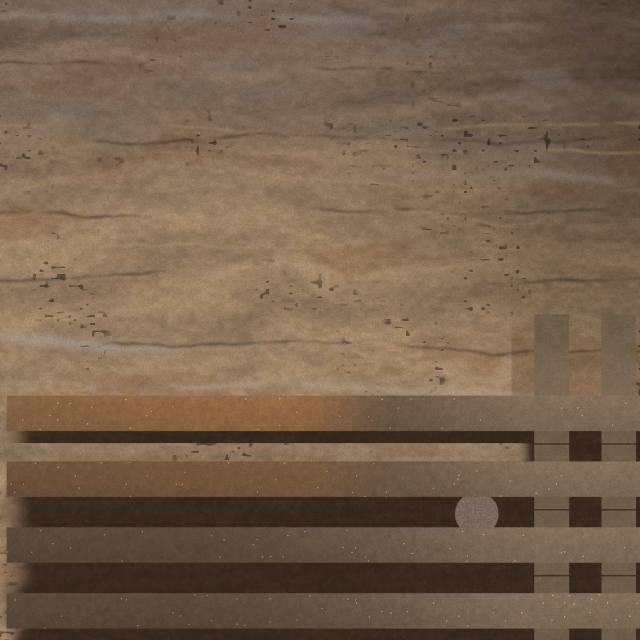
A Shadertoy shader for this texture:

```glsl
float hash(vec2 p) {
    vec3 q = fract(vec3(p.xyx) * 0.1031);
    q += dot(q, q.yzx + 33.33);
    return fract((q.x + q.y) * q.z);
}

float noise(vec2 p) {
    vec2 i = floor(p), f = fract(p);
    f = f * f * (3.0 - 2.0 * f);
    return mix(mix(hash(i), hash(i + vec2(1, 0)), f.x),
               mix(hash(i + vec2(0, 1)), hash(i + vec2(1, 1)), f.x), f.y);
}

float fbm(vec2 p) {
    float sum = 0.0, amp = 0.5;
    for (int i = 0; i < 5; i++) {
        sum += amp * noise(p);
        p = p * 2.03 + vec2(17.3, 9.1);
        amp *= 0.5;
    }
    return sum;
}

// Antialiased band of given half width
float band(float d, float halfWidth, float aa) {
    return 1.0 - smoothstep(-aa, aa, abs(d) - halfWidth);
}

// Wavy mineral vein, broken up along its length
float vein(vec2 p, float height, float width, float seed) {
    float wave = 0.045 * (fbm(vec2(p.x * 5.0 + seed, seed)) - 0.48);
    float gaps = smoothstep(0.38, 0.62, fbm(vec2(p.x * 9.0 - seed, p.y * 16.0)));
    return gaps * exp(-pow((p.y - height - wave) / width, 2.0));
}

vec3 travertine(vec2 p) {
    float warp = fbm(p * vec2(3.0, 6.0));
    float layers = fbm(vec2(p.x * 3.0, p.y * 32.0 + warp * 7.0));
    float cloud = fbm(p * vec2(7.0, 20.0) + 31.0);
    float grain = fbm(p * vec2(90.0, 130.0));

    // Broad light: warm lower left, dim top and right
    vec3 col = mix(vec3(0.60, 0.50, 0.39), vec3(0.46, 0.385, 0.325), smoothstep(0.55, 1.0, p.y));
    col *= 1.0 - 0.23 * smoothstep(0.45, 1.05, p.x) * smoothstep(0.35, 0.65, p.y);
    col *= 1.0 - 0.13 * smoothstep(0.8, 1.0, p.x) * smoothstep(0.5, 0.95, p.y);
    col *= 1.0 + 0.34 * (layers - 0.48) + 0.30 * (cloud - 0.48) + 0.22 * (grain - 0.48);
    col = mix(col, col * vec3(0.86, 0.80, 0.77), 0.7 * smoothstep(0.52, 0.70, cloud));

    // Grey deposits in the upper layers and pale veins below
    float grey = smoothstep(0.48, 0.66, fbm(p * vec2(6.0, 24.0) + 73.0));
    col = mix(col, vec3(0.47, 0.43, 0.41), 0.45 * grey * smoothstep(0.62, 0.95, p.y));
    col = mix(col, vec3(0.57, 0.54, 0.53), 0.6 * vein(p, 0.965, 0.008, 2.0) * (1.0 - 0.7 * p.x));
    col = mix(col, vec3(0.54, 0.50, 0.47), 0.5 * vein(p, 0.725, 0.007, 8.0) * smoothstep(0.5, 0.7, p.x));
    col = mix(col, vec3(0.63, 0.58, 0.54), 0.7 * vein(p, 0.46, 0.009, 5.0) * (1.0 - smoothstep(0.4, 0.6, p.x)));
    col = mix(col, vec3(0.66, 0.60, 0.52), 0.6 * vein(p, 0.392, 0.006, 12.0));
    for (int i = 0; i < 5; i++) {
        float k = float(i);
        col = mix(col, vec3(0.67, 0.57, 0.42), 0.32 * vein(p, 0.615 + 0.047 * k, 0.003, 20.0 + k * 7.0));
        col *= 1.0 - 0.22 * vein(p, 0.455 + 0.11 * k, 0.003, 63.0 + k * 5.0);
    }

    // Small pits
    float pits = smoothstep(0.78, 0.9, noise(p * vec2(110.0, 170.0))) * smoothstep(0.5, 0.65, fbm(p * 9.0 + 5.0));
    return col * (1.0 - 0.4 * pits);
}

void mainImage(out vec4 fragColor, in vec2 fragCoord) {
    vec2 uv = fragCoord / iResolution.xy;
    float aa = 0.75 / iResolution.y;
    float speckle = hash(floor(uv * 512.0));
    vec3 stone = travertine(uv);
    vec3 col = stone;

    float row = (0.3542 - uv.y) / 0.1029;
    float barId = clamp(floor(row + 0.5), 0.0, 3.0);
    float barOffset = uv.y - 0.3542 + barId * 0.1029;
    float below = 1.0 - smoothstep(-aa, aa, uv.y - 0.354);

    // Recesses between the slats, the first holding a lit stone strip
    vec3 recess = mix(vec3(0.20, 0.145, 0.105), vec3(0.25, 0.185, 0.14), fbm(uv * vec2(12.0, 70.0)));
    recess *= 0.85 + 0.25 * fbm(uv * 140.0);
    float strip = band(uv.y - 0.293, 0.0143, 0.0015) * (1.0 - smoothstep(0.80, 0.835, uv.x));
    float dark = below * smoothstep(0.008, 0.065, uv.x + 0.02 * noise(uv * 30.0));
    col = mix(col, recess, dark * (1.0 - strip));
    col = mix(col, stone * vec3(0.94, 0.96, 0.98), strip);

    // Cast shade beside and between the uprights
    float shade = smoothstep(0.797, 0.802, uv.x) * smoothstep(0.52, 0.45, uv.y) * (1.0 - below);
    col *= 1.0 - shade * vec3(0.13, 0.17, 0.19);

    // Pale disc set into the second recess
    float disc = 1.0 - smoothstep(-aa, aa, length(uv - vec2(0.745, 0.197)) - 0.034);
    col = mix(col, vec3(0.47, 0.405, 0.365) + 0.04 * (speckle - 0.5), disc);

    // Uprights with a thin seam in each recess
    float upright = max(band(uv.x - 0.862, 0.0273, aa), band(uv.x - 0.9668, 0.027, aa));
    upright *= 1.0 - smoothstep(-aa, aa, uv.y - 0.509);
    vec3 uprightColor = mix(vec3(0.49, 0.415, 0.335), vec3(0.43, 0.36, 0.29), smoothstep(0.36, 0.51, uv.y));
    uprightColor *= 1.0 - 0.13 * below;
    float seam = band(fract(row) - 0.466, 0.011, aa / 0.1029) * below;
    uprightColor = mix(uprightColor, vec3(0.19, 0.15, 0.12), 0.8 * seam);
    uprightColor *= 0.94 + 0.12 * fbm(uv * 70.0);
    col = mix(col, uprightColor, upright);

    // Slats: copper at upper left, umber below, pale at right
    float bar = band(barOffset, 0.0277, aa) * smoothstep(-aa, aa, uv.x - 0.0104);
    vec3 copper = mix(vec3(0.51, 0.375, 0.26), vec3(0.56, 0.40, 0.265), smoothstep(0.0, 0.4, uv.x));
    copper *= 1.0 - 0.10 * barId;
    vec3 umber = vec3(0.345, 0.275, 0.22) + 0.08 * smoothstep(0.25, 0.75, uv.x);
    vec3 slat = mix(copper, umber, smoothstep(0.5, 1.8, barId));
    float dip = smoothstep(0.46, 0.62, uv.x) * (1.0 - smoothstep(1.0, 2.0, barId));
    slat = mix(slat, vec3(0.41, 0.335, 0.265), dip);
    slat = mix(slat, vec3(0.49, 0.42, 0.34), smoothstep(0.58, 0.86, uv.x));
    slat *= 1.0 + 1.8 * barOffset;
    slat *= 0.92 + 0.16 * fbm(uv * 130.0);
    col = mix(col, slat, bar);

    // Mineral glints and fine grain
    vec2 cell = uv * 150.0;
    vec2 jitter = 0.3 + 0.4 * vec2(hash(floor(cell) + 7.0), hash(floor(cell) + 19.0));
    float glint = step(0.965, hash(floor(cell))) * (1.0 - smoothstep(0.08, 0.28, length(fract(cell) - jitter)));
    col += glint * vec3(0.22, 0.19, 0.15) * (0.2 + 0.8 * bar);
    col *= 0.96 + 0.08 * speckle;

    fragColor = vec4(clamp(col, 0.0, 1.0), 1.0);
}
```
